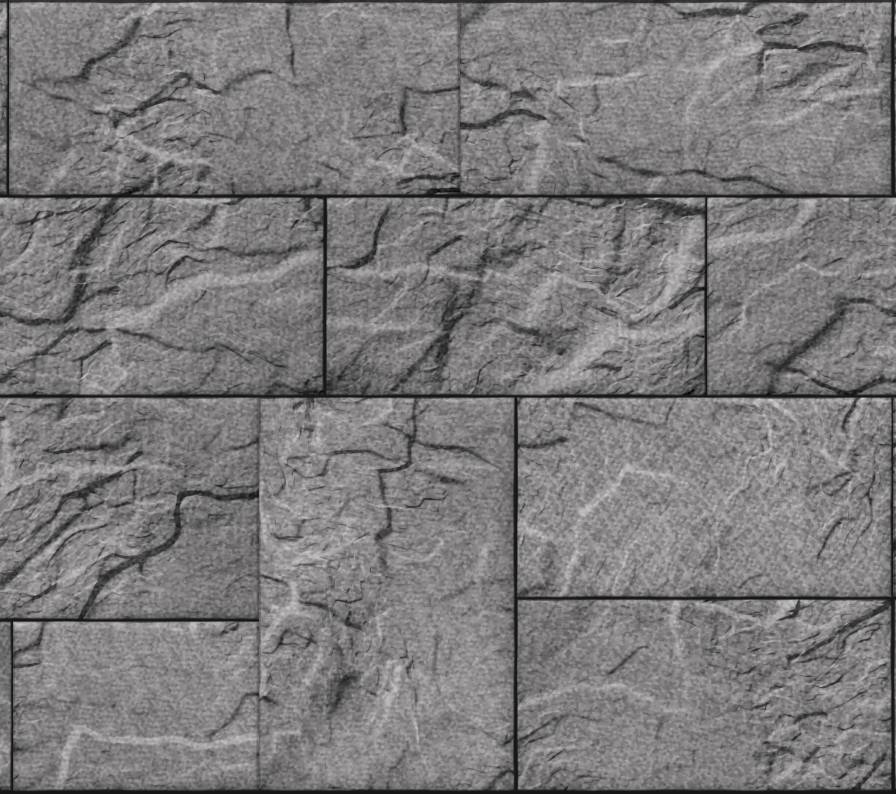
Reproduce this texture procedurally as a Shadertoy shader.

```glsl
const vec3 STONE_TINT = vec3(1.0, 0.985, 0.99);
const vec2 LIGHT = vec2(-0.6, 0.8);
const float GROOVE_TONE = 0.09;

float hash(vec2 p) {
    return fract(sin(dot(p, vec2(127.1, 311.7))) * 43758.5);
}

mat2 rotation(float angle) {
    float c = cos(angle), s = sin(angle);
    return mat2(c, s, -s, c);
}

// Cellular plateaus of random height; sharpness sets how steep the ledges are
float ledges(vec2 p, float sharpness) {
    vec2 cell = floor(p);
    float sum = 0.0, total = 0.0;
    for (int y = -1; y <= 1; y++)
    for (int x = -1; x <= 1; x++) {
        vec2 c = cell + vec2(x, y);
        vec2 d = c + vec2(hash(c), hash(c + 37.3)) - p;
        float weight = exp(-sharpness * dot(d, d));
        sum += weight * hash(c + 71.9);
        total += weight;
    }
    return sum / max(total, 1e-30);
}

vec2 warp(vec2 p) {
    return p + 0.014 * sin(p.yx * 17.0 + 1.3) + 0.005 * sin(p.yx * 43.0 + p * 21.0)
             + 0.0017 * sin(p.yx * 127.0 - p * 61.0);
}

// Split rock: broad sharp ledges with finer chips layered on top
float relief(vec2 p, float angle, float roughness) {
    vec2 q = warp(rotation(angle) * p) * vec2(0.85, 1.15);
    float height = 0.0, frequency = 4.2, sharpness = 60.0;
    for (int i = 0; i < 5; i++) {
        float gain = i == 0 ? 0.55 : roughness;
        height += gain * ledges(q * frequency, sharpness) / frequency;
        q = rotation(0.7) * q + 5.3;
        frequency *= 2.3;
        sharpness = mix(sharpness, 9.0, 0.6);
    }
    return height;
}

// Interval between wrapped vertical joints that holds x
vec2 jointSpan(float x, vec4 j) {
    return x < j.y ? j.xy : x < j.z ? j.yz : x < j.w ? j.zw : vec2(j.w, j.x + 1.0);
}

// Lower left and upper right corner of the block; wraps uv.x into its course
vec4 blockAt(inout vec2 uv) {
    const float BASE = 0.002, LOW = 0.5, HIGH = 0.752, TOP = 0.998;
    float split = uv.x < 0.289 ? 0.218 : uv.x < 0.576 ? BASE : 0.2456;
    vec2 rows = uv.y > HIGH ? vec2(HIGH, TOP)
              : uv.y > LOW ? vec2(LOW, HIGH)
              : uv.y > split ? vec2(split, LOW) : vec2(BASE, split);
    vec4 joints = uv.y > HIGH ? vec4(0.010, 0.513, 0.997, 1.010)
                : uv.y > LOW ? vec4(-0.211, 0.363, 0.789, 0.789)
                : vec4(uv.y < split ? 0.0145 : -0.003, 0.289, 0.576, 0.997);
    uv.x = joints.x + fract(uv.x - joints.x);
    vec2 columns = jointSpan(uv.x, joints);
    return vec4(columns.x, rows.x, columns.y, rows.y);
}

// Some upright joints are tight, others deep
float jointDepth(float x) {
    return mix(0.3, 1.0, smoothstep(-0.4, 0.8, cos(29.7 * (x - 0.363))));
}

float groove(float d, float width, float blur) {
    return 1.0 - smoothstep(width * 0.4, width * 1.2 + blur, d);
}

void mainImage(out vec4 fragColor, in vec2 fragCoord) {
    vec2 aspect = vec2(iResolution.x / iResolution.y, 1.0);
    vec2 uv = fragCoord / iResolution.xy;
    float blur = 1.0 / iResolution.y;
    vec4 block = blockAt(uv);
    float seed = hash(block.xy * 10.0);

    // Rock face, lit from the upper left
    vec2 p = uv * aspect + seed * 19.0;
    float angle = 0.6 + 1.6 * (seed - 0.5);
    float patches = ledges(warp(p) * 5.0, 5.0);
    float roughness = mix(0.4, 1.15, smoothstep(0.25, 0.75, patches));
    const float STEP = 0.002;
    float slope = (relief(p, angle, roughness)
                 - relief(p + LIGHT * STEP, angle, roughness)) / STEP;
    float shade = slope * (slope < 0.0 ? 0.062 : 0.038);
    float tone = 0.53 + 0.05 * (seed - 0.5) + clamp(shade, -0.28, 0.14);

    // Mineral grain and cloudy staining
    tone += 0.19 * (ledges(p * vec2(270.0, 310.0), 5.0) - 0.5);
    tone += 0.10 * (ledges(warp(p) * 8.0 + 3.0, 4.0) - 0.5);

    // Block edges: x holds left or right, y holds bottom or top
    float wobble = 0.0004 * sin(p.x * 31.0 + p.y * 23.0) + 0.0002 * sin(p.x * 90.0 - p.y * 77.0);
    vec2 near = (uv - block.xy) * aspect + wobble;
    vec2 far = (block.zw - uv) * aspect + wobble;
    float leftDepth = jointDepth(block.x), rightDepth = jointDepth(block.z);
    tone -= 0.18 * exp(-max(near.y, 0.0) / 0.010);
    tone -= 0.15 * rightDepth * exp(-max(far.x, 0.0) / 0.010);
    tone -= 0.07 * leftDepth * exp(-max(near.x, 0.0) / 0.010);
    tone += 0.06 * exp(-pow((far.y - 0.005) / 0.003, 2.0));

    // Dark joints, heavier below and beside each block
    float sides = max(leftDepth * groove(near.x, 0.0016, blur), rightDepth * groove(far.x, 0.0026, blur));
    float beds = max(groove(near.y, 0.0030, blur), 0.75 * groove(far.y, 0.0010, blur));
    tone = mix(tone, GROOVE_TONE, max(sides, beds));

    fragColor = vec4(clamp(tone, 0.03, 0.85) * STONE_TINT, 1.0);
}
```
